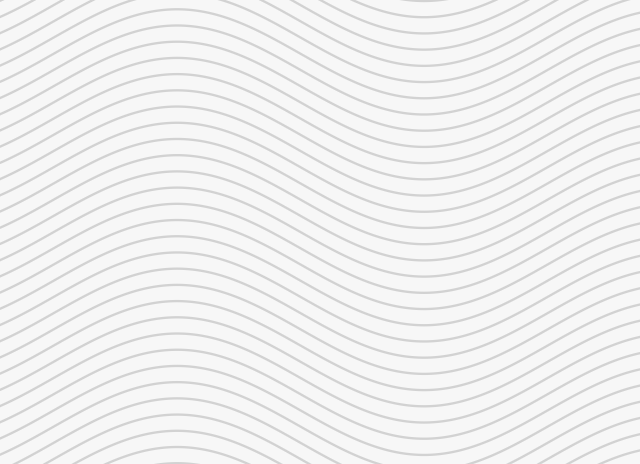
A Shadertoy shader for this pattern:

```glsl
// Evenly stacked grey sine-wave lines on an off-white ground.
// The height above one wave is folded into a single row, then divided by
// the local slope so each stroke keeps the same width along its curve.

// All lengths are fractions of the canvas height.
#define ROW_SPACING 0.03494
#define WAVE_LENGTH 1.0645
#define WAVE_HEIGHT 0.0959
#define CREST_X     0.3817
#define CREST_Y     0.9800
#define LINE_WIDTH  0.0051
#define GROUND_COLOR vec3(0.969)
#define LINE_COLOR   vec3(0.825)

const float TAU = 6.2831853;

// Distance from p to the nearest wave line of the stack.
float waveDistance(vec2 p) {
    float frequency = TAU / WAVE_LENGTH;
    float phase = (p.x - CREST_X) * frequency;
    float wave = WAVE_HEIGHT * (cos(phase) - 1.0);
    float slope = -WAVE_HEIGHT * frequency * sin(phase);

    // Fold the rows so that the nearest line lies at zero.
    float row = (p.y - CREST_Y - wave) / ROW_SPACING;
    float offset = (fract(row + 0.5) - 0.5) * ROW_SPACING;
    return abs(offset) * inversesqrt(1.0 + slope * slope);
}

void mainImage(out vec4 fragColor, in vec2 fragCoord) {
    vec2 p = fragCoord / iResolution.y;
    float pixel = 1.0 / iResolution.y;

    // Soften the stroke edge over one pixel.
    float edge = waveDistance(p) - 0.5 * LINE_WIDTH;
    float ink = clamp(0.5 - edge / pixel, 0.0, 1.0);

    fragColor = vec4(mix(GROUND_COLOR, LINE_COLOR, ink), 1.0);
}
```
